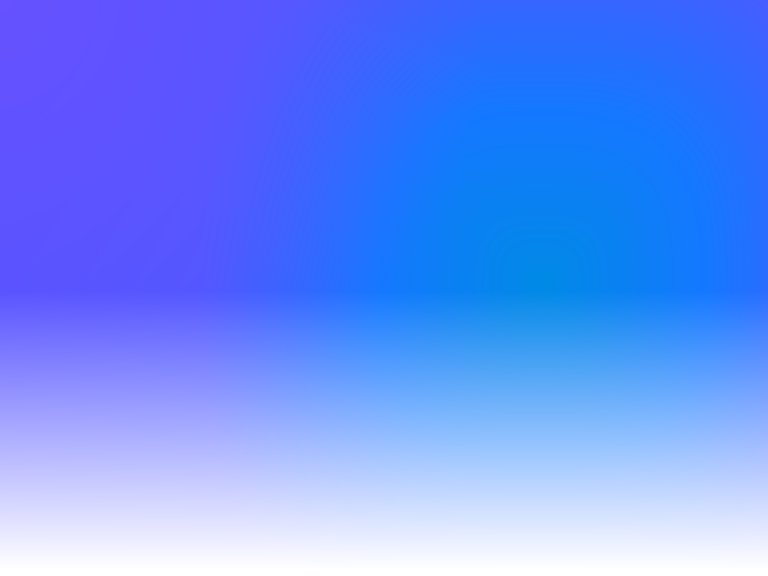
Give the GLSL for this background, as a WebGL 2 fragment shader.

```glsl
#version 300 es
precision highp float;

uniform vec2 u_resolution;
out vec4 outColor;

// Colours, from the core of the glow outwards
const vec3 TEAL   = vec3(0.00, 0.54, 0.90);
const vec3 AZURE  = vec3(0.08, 0.47, 1.00);
const vec3 INDIGO = vec3(0.30, 0.35, 1.00);
const vec3 PURPLE = vec3(0.32, 0.33, 1.00);
const vec3 VIOLET = vec3(0.40, 0.32, 1.00);
const vec3 WHITE  = vec3(1.0);

// Glow shape, in fractions of the canvas height
const vec2  GLOW_CENTER   = vec2(0.94, 0.505);
const vec2  GLOW_STRETCH  = vec2(1.0, 0.94);
const float GLOW_POWER    = 2.8;
const float AZURE_RADIUS  = 0.285;
const float INDIGO_RADIUS = 0.59;
const float PURPLE_RADIUS = 0.95;

// Violet corner and white floor
const float VIOLET_REACH = 0.85;
const float FADE_TOP     = 0.495;
const float FADE_BOTTOM  = 0.01;

// Linear ramp, clamped to 0..1
float ramp(float from, float to, float x) {
    return clamp((x - from) / (to - from), 0.0, 1.0);
}

// Rounded distance between a circle and a box
float glowDistance(vec2 p) {
    vec2 d = pow(abs(p - GLOW_CENTER) * GLOW_STRETCH + 1e-5, vec2(GLOW_POWER));
    return pow(d.x + d.y, 1.0 / GLOW_POWER);
}

vec3 glowColor(float d) {
    vec3 color = mix(TEAL, AZURE, ramp(0.0, AZURE_RADIUS, d));
    color = mix(color, INDIGO, ramp(AZURE_RADIUS, INDIGO_RADIUS, d));
    return mix(color, PURPLE, ramp(INDIGO_RADIUS, PURPLE_RADIUS, d));
}

void main() {
    vec2 p = gl_FragCoord.xy / u_resolution.y;
    vec3 color = glowColor(glowDistance(p));

    // Violet tint from the upper left corner
    float cornerDistance = length(p - vec2(0.0, 1.0));
    color = mix(color, VIOLET, ramp(VIOLET_REACH, 0.0, cornerDistance));

    // Fade to white towards the bottom edge
    color = mix(color, WHITE, ramp(FADE_TOP, FADE_BOTTOM, p.y));

    outColor = vec4(color, 1.0);
}
```
